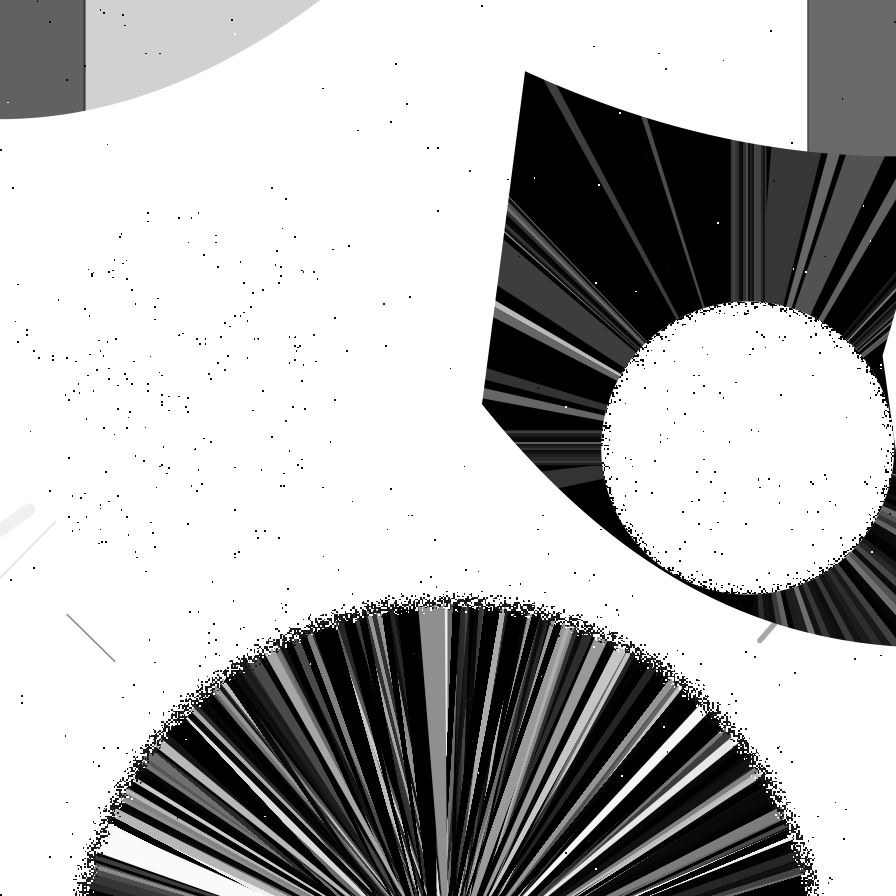
Reproduce this texture map procedurally as a Shadertoy shader.

```glsl
const vec2 HUB = vec2(0.8345, 0.5);
const float HOLE_RADIUS = 0.1635;
const vec2 DISK_CENTER = vec2(0.5, -0.09);
const float DISK_RADIUS = 0.419;

float hash(vec2 p) {
    vec3 q = fract(p.xyx * vec3(0.1031, 0.1030, 0.0973));
    q += dot(q, q.yzx + 33.33);
    return fract((q.x + q.y) * q.z);
}

float noise(vec2 p) {
    vec2 i = floor(p), f = fract(p);
    f = f * f * (3.0 - 2.0 * f);
    return mix(mix(hash(i), hash(i + vec2(1, 0)), f.x),
               mix(hash(i + vec2(0, 1)), hash(i + vec2(1, 1)), f.x), f.y);
}

// Coverage of the positive side of an edge
float cover(float d, float px) { return smoothstep(-0.7 * px, 0.7 * px, d); }

float band(float x, float lo, float hi, float px) {
    return cover(x - lo, px) * cover(hi - x, px);
}

float segment(vec2 p, vec2 a, vec2 b, float halfWidth, float px) {
    vec2 d = b - a;
    float t = clamp(dot(p - a, d) / dot(d, d), 0.0, 1.0);
    return cover(halfWidth - length(p - a - d * t), px);
}

float degreesAround(vec2 p) { return mod(degrees(atan(p.y, p.x)), 360.0); }

// Random radial strips, blended where neighbours meet
float rays(vec2 p, float count, float power, float seed, float px) {
    float a = degreesAround(p) * count / 360.0;
    float id = floor(a);
    float blend = clamp(count * px / (6.2832 * length(p)), 0.001, 1.0);
    float before = pow(hash(vec2(id - 1.0, seed)), power);
    float here = pow(hash(vec2(id, seed)), power);
    return mix(before, here, smoothstep(0.0, blend, fract(a)));
}

float stripes(float x, float halfWidth, float seed) {
    float fine = hash(vec2(floor(x * 420.0) + 100.0, seed));
    return fine * fine * 0.4 * (1.0 - 0.5 * abs(x) / halfWidth) + 0.04;
}

float fanShade(vec2 p, float px) {
    float a = degreesAround(p), w = degrees(px / length(p)), v = 0.0;
    // Broad dark wedges
    v = mix(v, 0.21, band(a, 76.0, 85.5, w));
    v = mix(v, 0.32, band(a, 64.8, 71.5, w));
    v = mix(v, 0.24, band(a, 139.5, 147.0, w));
    v = mix(v, 0.20, band(a, 186.5, 192.0, w));
    // Thin bright rays
    v = mix(v, 0.40, band(a, 72.6, 74.8, w));
    v = mix(v, 0.38, band(a, 59.2, 61.2, w));
    v = mix(v, 0.30, band(a, 107.0, 107.8, w));
    v = mix(v, 0.24, band(a, 117.8, 119.0, w));
    v = mix(v, 0.72, band(a, 149.7, 150.9, w));
    v = mix(v, 0.40, band(a, 150.9, 152.8, w));
    v = mix(v, 0.20, band(a, 163.0, 165.4, w));
    v = mix(v, 0.40, band(a, 167.2, 169.4, w));
    // Bundles of random rays
    float bundle = band(a, 38.0, 50.0, w) + band(a, 133.5, 138.5, w);
    v = mix(v, 0.6 * rays(p, 620.0, 2.0, 4.0, px), bundle);
    v = mix(v, 0.45 * rays(p, 200.0, 2.5, 9.0, px), band(a, 272.0, 350.0, w));
    // Parallel strips along the axes
    v = mix(v, stripes(p.x, 0.02, 2.0), band(p.x, -0.02, 0.021, px) * step(0.0, p.y));
    return mix(v, stripes(p.y, 0.02, 7.0), band(p.y, -0.02, 0.02, px) * step(p.x, 0.0));
}

float diskShade(vec2 p, float px) {
    float a = degreesAround(p), w = degrees(px / length(p));
    float v = max(rays(p, 200.0, 3.5, 1.0, px),
                  0.8 * rays(p - vec2(0.01, 0.0), 520.0, 5.0, 3.0, px));
    v *= smoothstep(0.25, 0.4, rays(p + vec2(0.012, 0.01), 300.0, 1.0, 6.0, px));
    v = mix(v, 0.56, band(a, 90.5, 94.6, w));
    v = mix(v, 0.65, band(a, 118.0, 119.6, w));
    v = mix(v, 0.60, band(a, 64.6, 66.6, w));
    v = mix(v, 0.72, band(a, 140.3, 141.8, w));
    v = mix(v, 0.97, band(a, 45.4, 47.2, w));
    v = mix(v, 0.90, band(a, 38.8, 40.2, w));
    return mix(v, 0.98, band(a, 156.0, 160.5, w));
}

void mainImage(out vec4 fragColor, in vec2 fragCoord) {
    vec2 uv = fragCoord / iResolution.xy, cell = floor(uv * 512.0);
    float px = 1.0 / iResolution.y, t = 1.0 - uv.x, v = 1.0;
    float grain = hash(cell), clump = 2.0 * smoothstep(0.35, 0.8, noise(uv * 45.0));
    // Corner panels
    float panel = mix(0.38, 0.82, cover(uv.x - 0.095, px));
    panel = mix(panel, 0.25, band(uv.x, 0.093, 0.0955, px));
    v = mix(v, panel, cover(uv.y - 0.867 - 1.04 * uv.x * uv.x, px));
    float sidePanel = mix(0.41, 0.25, band(uv.x, 0.9, 0.9025, px));
    v = mix(v, sidePanel, cover(uv.x - 0.901, px) * cover(uv.y - 0.82, px));
    // Faint slivers
    v = mix(v, 0.94, segment(uv, vec2(0.0, 0.408), vec2(0.032, 0.431), 0.007, px));
    v = mix(v, 0.87, segment(uv, vec2(0.0, 0.355), vec2(0.062, 0.418), 0.0008, px));
    v = mix(v, 0.50, segment(uv, vec2(0.075, 0.314), vec2(0.128, 0.262), 0.0008, px));
    v = mix(v, 0.65, segment(uv, vec2(0.848, 0.285), vec2(0.868, 0.308), 0.003, px));
    // Curved fan with a side notch and a round hole
    float bottom = 0.2786 + t * (0.07 + t * (0.8 + 0.68 * t));
    float fan = cover(0.8255 + 0.555 * t * t - uv.y, px) * cover(uv.y - bottom, px);
    fan *= cover(uv.x - 0.538 - 0.1294 * (uv.y - 0.5495), px);
    float notchSlope = uv.y > 0.603 ? 0.29 : 0.14;
    fan *= cover(0.985 + notchSlope * abs(uv.y - 0.603) - uv.x, px);
    v = mix(v, fanShade(uv - HUB, px), fan);
    float depth = HOLE_RADIUS - length(uv - HUB);
    v = mix(v, 1.0, cover(depth, px));
    float holeDust = 0.55 * exp(-max(depth, 0.0) / 0.004) * step(bottom, uv.y) + 0.006 * clump;
    v = mix(v, 0.02, step(grain, holeDust) * step(0.0, depth));
    // Scattered dust at left and around the lower disk
    float cloud = 1.0 - smoothstep(0.19, 0.205, length(uv - vec2(0.2, 0.567)));
    float rim = length(uv - DISK_CENTER) - DISK_RADIUS;
    float dust = clump * (0.007 * cloud + 0.012 * exp(-max(rim, 0.0) / 0.035));
    v = mix(v, 0.02, step(grain, dust) * (1.0 - fan) * step(depth, 0.0));
    // Ray-filled disk with a grainy rim
    v = mix(v, diskShade(uv - DISK_CENTER, px), cover(-rim, px));
    float grit = step(hash(cell + 71.0), exp(-rim * rim / 0.00005));
    v = mix(v, mix(1.0, 0.1, step(grain, 0.58)), grit);
    fragColor = vec4(vec3(v), 1.0);
}
```
